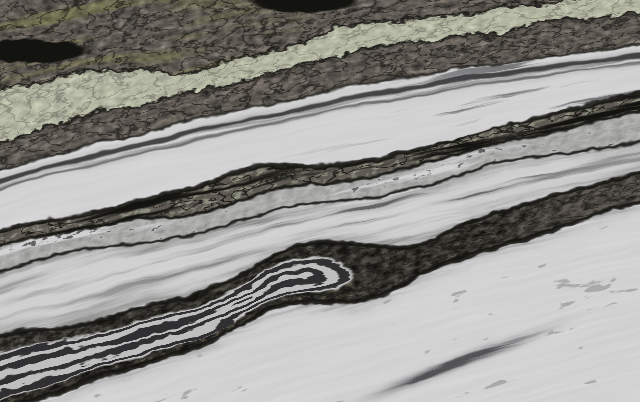
Write a Shadertoy shader that draws this texture.

```glsl
const vec3 WHITE = vec3(0.825, 0.825, 0.83);
const vec3 SILVER = vec3(0.66, 0.66, 0.655);
const vec3 SLATE = vec3(0.27, 0.27, 0.28);
const vec3 BLACK = vec3(0.075, 0.073, 0.06);
const vec3 BROWN = vec3(0.37, 0.35, 0.325);
const vec3 OLIVE = vec3(0.43, 0.42, 0.31);
const vec3 SAGE = vec3(0.70, 0.715, 0.635);
const float EDGE = 0.003;    // softness of contacts
const float WOBBLE = 0.012;  // broad waviness
const float RAGGED = 0.007;  // fine roughness

vec2 gradient(vec2 c) {
    c = vec2(dot(c, vec2(127.1, 311.7)), dot(c, vec2(269.5, 183.3)));
    return 2.0 * fract(sin(c) * 43758.5) - 1.0;
}

float noise(vec2 p) {
    vec2 i = floor(p), f = p - i, e = vec2(0, 1);
    vec2 u = f * f * f * (f * (6.0 * f - 15.0) + 10.0);
    float low = mix(dot(gradient(i), f), dot(gradient(i + e.yx), f - e.yx), u.x);
    float high = mix(dot(gradient(i + e), f - e), dot(gradient(i + 1.0), f - 1.0), u.x);
    return mix(low, high, u.y);
}

float fbm(vec2 p) {
    float sum = 0.0, amp = 1.0;
    for (int k = 0; k < 4; k++) {
        sum += amp * noise(p);
        p = mat2(1.9, 0.25, -0.25, 1.9) * p + 7.3;
        amp *= 0.55;
    }
    return sum;
}

float bump(float x, float centre, float width) {
    x = (x - centre) / width;
    return exp(-x * x);
}

float above(float d) { return smoothstep(-EDGE, EDGE, d); }

float line(float d, float width) { return above(width - abs(d)); }

void mainImage(out vec4 fragColor, in vec2 fragCoord) {
    vec2 p = fragCoord / iResolution.y;
    float x = p.x;
    float flow = p.y + WOBBLE * fbm(p * vec2(5, 7));
    float y = flow + RAGGED * (noise(p * vec2(28, 40)) + 0.6 * noise(p * vec2(60, 85)));

    // Layer contacts, from top to bottom
    float veinMid = 0.71 + 0.205 * x - 0.06 * bump(x, 1.65, 0.25) + 0.012 * sin(9.0 * x);
    float rockBase = 0.55 + 0.2 * x + 0.03 * sin(2.1 * x);
    float midTop = 0.425 + 0.21 * x + 0.025 * bump(x, 0.6, 0.12) - 0.018 * bump(x, 0.97, 0.2);
    float midBase = 0.325 + 0.21 * x + 0.008 * sin(11.0 * x);
    float foldTop = 0.14 + 0.27 * x + 0.045 * bump(x, 0.75, 0.14)
        - 0.035 * bump(x, 1.04, 0.1) + 0.025 * bump(x, 0.0, 0.12);
    float foldBase = 0.33 * x - 0.025 + 0.035 * bump(x, 0.68, 0.12) - 0.02 * bump(x, 0.93, 0.1);

    // Noise drawn out along the layers
    float v = flow - (0.34 - 0.16 * p.y) * x;
    float streak = fbm(vec2(x * 2.2, v * 34.0));
    float fine = fbm(vec2(x * 4.0 + 9.0, v * 85.0));
    float grain = fbm(vec2(x * 38.0, v * 62.0));
    float cracks = 1.0 - smoothstep(0.0, 0.09, abs(fbm(vec2(x * 13.0, v * 28.0) + 3.0)));

    // White marble with grey streaks
    vec3 col = WHITE * (1.0 + 0.025 * fine + 0.03 * streak);
    float belt = above(midBase - y) * above(y - foldTop);
    float busy = belt * (0.2 + 0.65 * bump(x, 0.95, 0.45));
    busy += 0.7 * above(y - midTop) * smoothstep(0.4, 1.4, x);
    col = mix(col, SILVER, belt * 0.8 * smoothstep(-0.15, 0.4, streak));
    col = mix(col, SLATE, busy * smoothstep(0.17, 0.6, streak + 0.4 * fine));

    // Flecks and a dark feather in the lower field
    float fleck = smoothstep(0.42, 0.58, fbm(vec2(x * 11.0, v * 26.0) + 21.0)
        + 0.5 * bump(x, 1.5, 0.1) * bump(p.y, 0.28, 0.03));
    col = mix(col, SILVER * 0.93, 0.75 * fleck * above(foldBase - 0.02 - y));
    float feather = bump(flow, 0.38 * x - 0.335, 0.013) * bump(x, 1.14, 0.16);
    col = mix(col, SLATE, clamp(feather * (1.1 + 1.3 * fine), 0.0, 0.9));

    // Smoky borders of the seams
    float smoke = bump(y, foldTop, 0.025) + bump(y, foldBase, 0.022) + bump(y, midBase, 0.022);
    col = mix(col, SILVER * 0.85, clamp(smoke * (0.5 + fine), 0.0, 0.75));

    // Double line below the rock
    float under = flow - rockBase;
    col = mix(col, SILVER * 0.8, 0.8 * bump(under, -0.007, 0.016) * smoothstep(-0.5, 0.3, fine));
    col = mix(col, SLATE * 0.8, 0.9 * line(under, 0.006 + 0.006 * noise(vec2(x * 6.0, 4.3))));
    col = mix(col, SLATE, 0.65 * line(under + 0.02 + 0.006 * streak, 0.003));

    // Middle seam: speckled body under a dark crust
    float body = above(midTop - y) * above(y - midBase);
    vec3 speckled = mix(SILVER * (1.0 + 0.22 * grain), WHITE, smoothstep(0.1, 0.5, streak));
    speckled = mix(speckled, SLATE, 0.8 * smoothstep(0.35, 0.65, grain + 0.5 * streak));
    float crustBase = y - midTop + 0.038 + 0.035 * bump(x, 0.55, 0.14);
    vec3 crust = mix(BROWN, SAGE * 0.8, smoothstep(-0.1, 0.4, grain));
    crust = mix(crust, BLACK, max(0.85 * cracks, smoothstep(0.0, 0.35, streak)));
    col = mix(col, mix(speckled, crust, above(crustBase)), body);
    float seam = max(line(y - midTop, 0.006 + 0.005 * streak), line(y - midBase, 0.0035));
    col = mix(col, BLACK, 0.88 * max(seam, line(crustBase, 0.004)));

    // Folded seam: hairpin stripes closing into dark rock
    float t = (y - foldBase) / (foldTop - foldBase);
    float ring = length(vec2(max(x - 0.76, 0.0) * 5.5, t * 2.0 - 0.94)) + 0.12 * streak;
    float stripe = smoothstep(-0.35, 0.35, cos(ring * 19.0 + 2.0 * streak));
    vec3 fold = mix(SLATE * 0.7, mix(SILVER, WHITE, 0.55), stripe);
    float tone = 0.42 + 0.9 * grain + 0.35 * smoothstep(1.15, 1.5, x);
    vec3 dark = mix(BLACK, BROWN, clamp(tone, 0.0, 1.0));
    dark = mix(dark, OLIVE, 0.6 * smoothstep(0.1, 0.5, grain) * above(0.4 - t) * above(0.9 - x));
    dark = mix(dark, BLACK, 0.6 * cracks);
    fold = mix(fold, dark, smoothstep(0.6, 0.68, ring));
    col = mix(col, fold, above(y - foldBase) * above(foldTop - y));
    float rim = max(line(y - foldTop, 0.005), line(y - foldBase, 0.006 + 0.004 * streak));
    col = mix(col, BLACK, 0.88 * rim);

    // Brown rock with olive and black patches
    float rockEdge = y - rockBase - 0.028;
    vec3 rock = BROWN * (1.0 + 0.65 * grain + 0.25 * fine);
    float olive = above(y - veinMid) * smoothstep(0.95, 0.3, x) * smoothstep(-0.1, 0.35, streak);
    rock = mix(rock, OLIVE * (1.0 + 0.4 * grain), olive);
    float hollow = bump(x, 0.08, 0.16) * bump(y, 0.875, 0.034) + bump(x, 0.76, 0.15) * bump(y, 1.0, 0.034);
    rock = mix(rock, BLACK, max(0.6 * cracks, smoothstep(0.4, 0.55, hollow + 0.15 * streak)));

    // Pale vein through the rock
    float veinWidth = 0.027 + 0.032 * smoothstep(0.5, 0.0, x) + 0.02 * fbm(vec2(x * 6.0, 8.3));
    float veinDist = abs(y + 0.012 * grain - veinMid) - veinWidth;
    vec3 vein = mix(SAGE * (1.0 + 0.22 * grain), BROWN, 0.45 * cracks);
    rock = mix(rock, vein, above(-veinDist));
    rock = mix(rock, BLACK, 0.75 * line(veinDist - 0.003, 0.003));
    col = mix(col, rock, above(rockEdge));
    col = mix(col, BLACK, 0.7 * line(rockEdge, 0.003));

    fragColor = vec4(clamp(col, 0.0, 1.0), 1.0);
}
```
